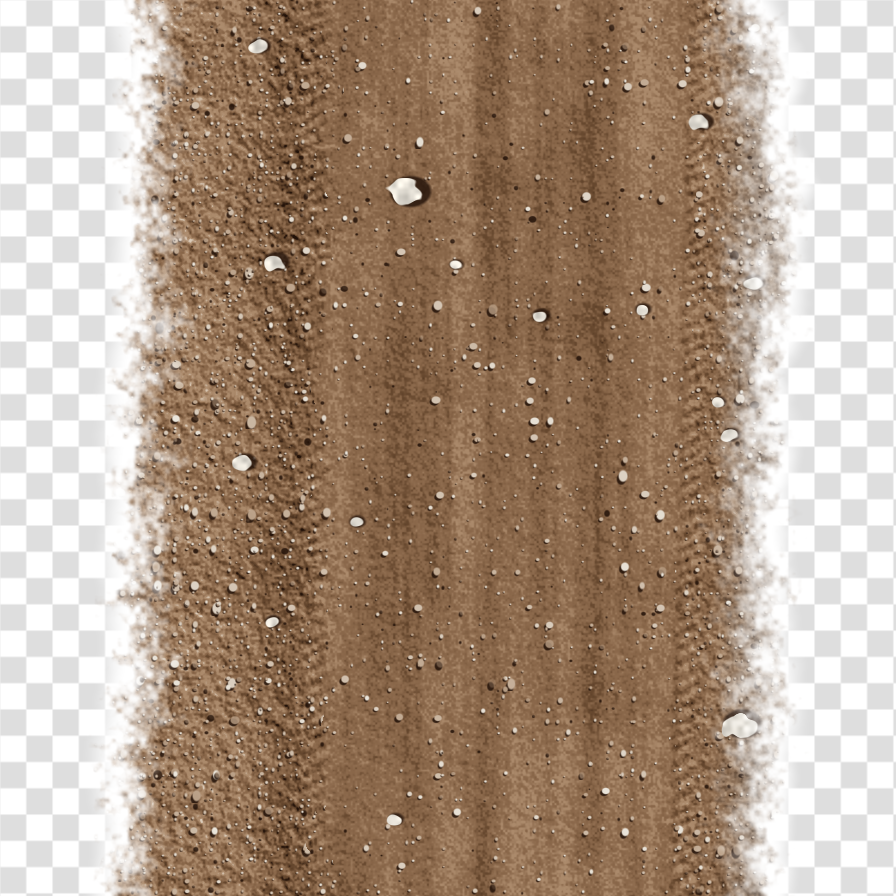
Reproduce this texture procedurally as a Shadertoy shader.

```glsl
// Worn dirt track seen from above, fading out over a pale checkerboard.
// Soil is lit value noise: rough verges, a smooth streaked bed, tyre treads;
// hashed cells scatter grit, and a short list places the larger stones.

const float CHECKS = 34.1;          // checker cells per canvas
const float CHECK_GREY = 0.87;
const float BED_LEFT = 0.365;       // smooth bed limits
const float BED_RIGHT = 0.770;
const float EDGE_LEFT = 0.172;      // where the soil fades away
const float EDGE_RIGHT = 0.858;
const vec2 LIGHT_STEP = vec2(0.0021, 0.0026);
const vec3 DEEP = vec3(0.13, 0.065, 0.03);
const vec3 DARK = vec3(0.40, 0.28, 0.18);
const vec3 EARTH = vec3(0.54, 0.405, 0.29);
const vec3 SAND = vec3(0.67, 0.54, 0.42);
const vec3 DUST = vec3(0.86, 0.80, 0.73);
const vec3 STONE = vec3(0.92, 0.90, 0.86);
const float PI = 3.14159;

// Larger stones: centre x, centre y, radius
const int STONES = 15;
const vec3 STONE_AT[STONES] = vec3[STONES](
    vec3(.453, .784, .018), vec3(.824, .190, .017), vec3(.781, .863, .010),
    vec3(.602, .647, .008), vec3(.716, .654, .007), vec3(.440, .085, .007),
    vec3(.288, .948, .009), vec3(.306, .707, .011), vec3(.271, .483, .010),
    vec3(.397, .417, .007), vec3(.303, .306, .007), vec3(.840, .684, .009),
    vec3(.814, .514, .008), vec3(.508, .704, .006), vec3(.801, .551, .006));

float hash(vec2 p) {
    vec3 q = fract(p.xyx * 0.1031);
    q += dot(q, q.yzx + 33.33);
    return fract((q.x + q.y) * q.z);
}

float noise(vec2 p) {
    vec2 i = floor(p), f = fract(p);
    f = f * f * (3.0 - 2.0 * f);
    return mix(mix(hash(i), hash(i + vec2(1, 0)), f.x),
               mix(hash(i + vec2(0, 1)), hash(i + vec2(1, 1)), f.x), f.y);
}

float fbm(vec2 p) {
    float sum = 0.0, gain = 0.5;
    for (int i = 0; i < 4; i++) {
        sum += gain * noise(p);
        p = p * 2.03 + 17.3;
        gain *= 0.5;
    }
    return sum;
}

float bump(float x, float centre, float width) {
    float d = (x - centre) / width;
    return exp(-d * d);
}

float clods(vec2 p) {
    return 0.50 * noise(p * 85.0) + 0.40 * noise(p * 170.0 + 9.0)
         + 0.22 * noise(p * 330.0 + 31.0);
}

// One pebble per chosen cell: x = stone cover, y = cast shadow
vec2 grit(vec2 p, float cells, float density, float px) {
    vec2 q = p * cells, id = floor(q);
    float chosen = step(hash(id + 3.7), density);
    vec2 d = fract(q) - 0.35 - 0.3 * vec2(hash(id + 11.1), hash(id + 23.9));
    d.y *= 0.7 + 0.6 * hash(id + 41.0);
    float r = mix(0.10, 0.25, hash(id + 57.0)), aa = px * cells;
    return chosen * vec2(1.0 - smoothstep(r - aa, r + aa, length(d)),
                         1.0 - smoothstep(r - aa, r + aa, length(d + vec2(0.10, 0.13))));
}

vec3 soilRamp(float t) {
    vec3 c = mix(DEEP, DARK, smoothstep(0.0, 0.30, t));
    c = mix(c, EARTH, smoothstep(0.28, 0.52, t));
    c = mix(c, SAND, smoothstep(0.50, 0.76, t));
    return mix(c, DUST, smoothstep(0.78, 1.08, t));
}

void mainImage(out vec4 fragColor, in vec2 fragCoord) {
    vec2 uv = fragCoord / iResolution.xy;
    float px = 1.0 / min(iResolution.x, iResolution.y);
    float x = uv.x, y = uv.y;

    // Bed and verges
    float wander = (fbm(uv * vec2(9.0, 14.0)) - 0.47) * 0.05;
    float leftVerge = 1.0 - smoothstep(BED_LEFT - 0.03, BED_LEFT + 0.025, x + wander);
    float rightVerge = smoothstep(BED_RIGHT - 0.012, BED_RIGHT + 0.025, x + 0.02 * (1.0 - y));
    float rough = max(leftVerge, 0.75 * rightVerge);

    // Relief, streaks and ruts
    float relief = clods(uv) - clods(uv + LIGHT_STEP);
    float grain = noise(uv * 400.0) - 0.5;
    float streak = 0.16 * (noise(vec2(x * 34.0, y * 2.0)) - 0.5)
                 + 0.13 * (noise(vec2(x * 150.0, y * 5.0)) - 0.5);
    float ruts = 0.10 * bump(x, 0.545, 0.016) + 0.07 * bump(x, 0.605, 0.012)
               + 0.09 * bump(x, 0.665, 0.014) + 0.05 * bump(x, 0.455, 0.012)
               - 0.06 * bump(x, 0.510, 0.016) - 0.08 * bump(x, 0.730, 0.022);
    float tone = 0.54 + relief * mix(0.30, 1.05, rough) + grain * mix(0.22, 0.28, rough);
    tone += (streak - ruts) * (1.0 - rough) + 0.22 * (fbm(uv * 14.0) - 0.47);
    tone -= 0.13 * bump(x, 0.325, 0.035) - 0.06 * leftVerge * bump(x, 0.22, 0.05);

    // Slanted tyre treads
    float treadX = mix(0.762, 0.785, y);
    float bars = sin(2.0 * PI * (y * 62.0 - x * 30.0 + 0.8 * noise(uv * 30.0)));
    tone += 0.16 * bars * bump(x, treadX, 0.014) - 0.10 * bump(x, treadX - 0.012, 0.005);
    tone += 0.13 * bars * bump(x, 0.348, 0.018) * smoothstep(0.25, 0.6, noise(vec2(3.0, y * 9.0)));
    vec3 soil = soilRamp(tone);
    soil = mix(soil, vec3(dot(soil, vec3(0.333))) + 0.07, 0.35 * smoothstep(0.79, 0.85, x));

    // Scattered grit in three sizes
    for (int i = 0; i < 3; i++) {
        float cells = 48.0 * pow(1.75, float(i));
        vec2 g = grit(uv + 0.37 * float(i), cells, mix(0.07, 0.22, rough), px);
        float tint = hash(floor((uv + 0.37 * float(i)) * cells) + 71.0);
        soil = mix(soil, DEEP, 0.85 * g.y);
        soil = mix(soil, mix(SAND, STONE, tint), g.x * smoothstep(0.05, 0.3, tint));
    }

    // Larger stones with a dark hollow and a lit, mottled top
    for (int i = 0; i < STONES; i++) {
        vec3 s = STONE_AT[i];
        vec2 d = (uv - s.xy) * vec2(0.9, 1.2);
        float ragged = s.z * (0.65 + 0.6 * noise(uv * 110.0 + float(i) * 7.0));
        float hollow = length(d - s.z * vec2(0.25, 0.15)) - s.z * 1.15;
        soil = mix(soil, DEEP, 0.8 * (1.0 - smoothstep(-2.0 * px, 2.0 * px, hollow)));
        float top = 1.0 - smoothstep(-px, px, length(d) - ragged);
        soil = mix(soil, STONE * (0.82 + 0.3 * noise(uv * 150.0)), top);
    }

    // Checkerboard, whitened by a haze beside the soil
    vec2 wave = sin(PI * CHECKS * vec2(x, 1.0 - y));
    vec2 side = clamp(wave / (PI * CHECKS * px), -1.0, 1.0);
    vec3 ground = vec3(mix(1.0, CHECK_GREY, 0.5 - 0.5 * side.x * side.y));
    float leftEdge = EDGE_LEFT - 0.025 * (1.0 - y);
    float rightEdge = EDGE_RIGHT - 0.025 * smoothstep(0.90, 1.0, y);
    float haze = smoothstep(leftEdge - 0.055, leftEdge - 0.015, x + wander * 0.5)
               * (1.0 - smoothstep(rightEdge + 0.012, rightEdge + 0.045, x + wander));
    ground = mix(ground, vec3(1.0), haze);

    // Ragged soil cover
    float tatter = 0.07 * (fbm(uv * 45.0) - 0.47) + 0.035 * (noise(uv * 150.0) - 0.5);
    float cover = smoothstep(leftEdge - 0.03, leftEdge + 0.045, x + tatter + wander * 0.5)
                * (1.0 - smoothstep(rightEdge - 0.065, rightEdge + 0.025, x + tatter + wander));
    fragColor = vec4(mix(ground, soil, cover), 1.0);
}
```
